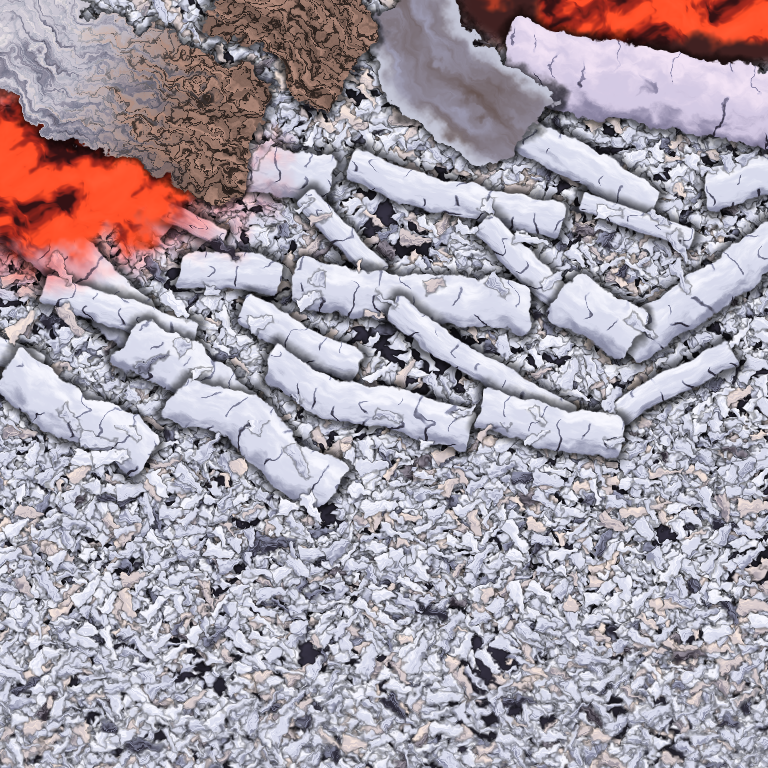
Give the GLSL for this texture, as a WebGL 2 fragment shader.

```glsl
#version 300 es
precision highp float;
// Burnt-out fire bed: pale ash flakes, ash branches, charred logs and embers.
#define FLAKE_LAYERS 8
#define FLAKE_SCALE 21.0
#define BRANCHES 24
#define SOFTNESS 0.0013
#define PALE vec3(0.85, 0.86, 0.93)
#define GREY vec3(0.56, 0.57, 0.67)
#define CHAR vec3(0.17, 0.16, 0.21)
#define WOOD vec3(0.6, 0.47, 0.42)
#define EMBER vec3(0.93, 0.23, 0.08)
uniform vec2 u_resolution;
out vec4 fragColor;

vec2 hash2(vec2 p) {
  vec3 q = fract(p.xyx * vec3(0.1031, 0.103, 0.0973));
  q += dot(q, q.yzx + 33.33);
  return fract((q.xx + q.yz) * q.zy);
}
float noise(vec2 p) {
  vec2 i = floor(p), f = smoothstep(0.0, 1.0, fract(p));
  float low = mix(hash2(i).x, hash2(i + vec2(1, 0)).x, f.x);
  return mix(low, mix(hash2(i + vec2(0, 1)).x, hash2(i + 1.0).x, f.x), f.y);
}
float fbm(vec2 p) {
  float sum = 0.0, amp = 0.53;
  for (int i = 0; i < 4; i++, amp *= 0.5, p = p * 2.07 + 13.7) sum += amp * noise(p);
  return sum;
}
// Gap between the two nearest cell centres
float cellGap(vec2 p) {
  vec2 best = vec2(9);
  for (int k = 0; k < 9; k++) {
    vec2 c = floor(p) + vec2(k % 3 - 1, k / 3 - 1);
    float d = length(c + hash2(c) - p);
    best = d < best.x ? vec2(d, best.x) : vec2(best.x, min(best.y, d));
  }
  return best.y - best.x;
}
// Ash colour from dark hollow (0) to lit surface (1)
vec3 ash(float tone) {
  vec3 c = mix(CHAR, GREY, smoothstep(0.05, 0.5, tone));
  c = mix(c, PALE, smoothstep(0.45, 0.76, tone));
  return mix(c, vec3(0.97, 0.97, 1), smoothstep(0.8, 1.1, tone));
}
// One layer of ragged, randomly turned chips
void flakes(inout vec3 col, vec2 p, float scale, float seed, float density, float soft) {
  vec2 g = p * scale;
  vec2 ragged = 0.26 * vec2(noise(g * 3.3 + seed), noise(g * 3.7 - seed)) - 0.19
    + 0.12 * noise(g * 9.0);
  for (int k = 0; k < 9; k++) {
    vec2 c = floor(g) + vec2(k % 3 - 1, k / 3 - 1);
    vec2 h = hash2(c + seed * 17.0), v = hash2(c + seed * 17.0 + 71.3);
    if (v.x > density * smoothstep(0.1, 0.42, fbm(c / scale * 8.0 + 4.0))) continue;
    float a = (fract(v.y * 7.0) - 0.55) * 2.5;
    vec2 q = (g - c - h) * mat2(cos(a), sin(a), -sin(a), cos(a)) + ragged;
    vec2 size = vec2(mix(0.28, 0.82, v.y), mix(0.08, 0.27, fract(v.y * 19.0)));
    vec2 s = clamp(q / size, -1.0, 1.0);
    float d = max(abs(q.x) - size.x, abs(q.y) - size.y * (1.0 - 0.5 * s.x));
    float tone = 0.48 + 0.32 * h.x + 0.36 * noise(q * vec2(4, 20) + h * 40.0);
    tone += 0.13 * s.y - 0.5 * step(0.93, h.y);
    vec3 tint = mix(vec3(1), vec3(1, 0.93, 0.87), step(0.84, fract(h.y * 13.0)));
    col *= mix(0.6, 1.0, smoothstep(0.0, 0.14, d));
    col = mix(col, ash(tone) * tint, smoothstep(soft * scale, -soft * scale, d));
  }
}
// Rough rod: x along it, y across it (-1 to 1), z distance to its edge
vec3 rod(vec2 p, vec2 a, vec2 b, float r) {
  vec2 dir = normalize(b - a), q = p - a;
  vec2 l = vec2(dot(q, dir), dot(q, vec2(-dir.y, dir.x)));
  l.y += r * 0.9 * (noise(vec2(l.x * 11.0, a.x * 90.0)) - 0.5);
  l += r * 0.5 * (vec2(fbm(p * 45.0), fbm(p * 50.0 + 9.0)) - 0.5);
  float mid = 0.5 * length(b - a);
  vec2 e = abs(l - vec2(mid, 0)) - vec2(mid, r) + 0.3 * r;
  return vec3(l.x, l.y / r, length(max(e, 0.0)) + min(max(e.x, e.y), 0.0) - 0.3 * r);
}
// Surface with a contact shadow around it
void lay(inout vec3 col, vec3 surface, float d, float soft) {
  col *= mix(0.4, 1.0, smoothstep(0.0, 0.016, d));
  col = mix(col, surface, smoothstep(soft, -soft, d));
}
// White bark with broken cross cracks
vec3 bark(vec2 l, float seed) {
  float under = 0.5 - 0.5 * clamp(l.y, -1.0, 1.0);
  float tone = 0.77 - 0.5 * under * under + 0.42 * fbm(l * vec2(45, 4) + seed);
  float x = l.x * 28.0 + 0.9 * noise(l * vec2(30, 1.6) + seed);
  float crack = smoothstep(0.07, 0.01, abs(fract(x) - 0.5));
  crack *= smoothstep(0.42, 0.6, noise(vec2(floor(x) * 3.0, l.y * 2.0 + seed)));
  return ash(tone - 0.5 * crack);
}
// Brown wood split into blocks, dusted with ash up to ashEnd
vec3 charredWood(vec2 l, float ashEnd) {
  float grain = fbm(l * 14.0), gap = cellGap(l * vec2(48, 6) + 1.2 * grain);
  vec3 c = WOOD * (0.55 + 0.8 * grain) * mix(0.32, 1.0, smoothstep(0.02, 0.22, gap));
  float dust = smoothstep(0.1, -0.1, l.x - ashEnd + 0.25 * grain - 0.12);
  return mix(c, ash(1.25 * grain + 0.1 + 0.12 * l.y), 0.8 * dust);
}
void main() {
  vec2 p = gl_FragCoord.xy / u_resolution;
  float soft = max(SOFTNESS, 0.8 / u_resolution.y) + 0.0018 * smoothstep(0.28, 0.0, p.y);
  vec3 l, col = CHAR * (0.4 + 1.1 * fbm(p * 30.0));
  for (int i = 0; i < FLAKE_LAYERS; i++)
    flakes(col, p, FLAKE_SCALE + 2.3 * float(i), float(i) + 1.0, 0.95, soft);
  // Branches, far to near
  for (float i = 0.0; i < float(BRANCHES); i++) {
    vec2 h = hash2(vec2(i, 5)), v = hash2(vec2(i, 29));
    vec2 mid = vec2(fract(i * 0.618 + 0.12), mix(0.81, 0.41, i / float(BRANCHES)));
    float tilt = mix(-0.83, 0.0, smoothstep(0.72, 0.92, mid.x)) + h.x * 0.7;
    vec2 reach = vec2(cos(tilt), sin(tilt)) * mix(0.05, 0.16, v.x);
    l = rod(p, mid - reach, mid + reach, mix(0.012, 0.036, h.y));
    lay(col, bark(l.xy, i * 7.3), l.z, soft);
  }
  flakes(col, p, 34.0, 23.0, mix(0.6, 0.12, smoothstep(0.3, 0.5, p.y)), soft);
  // Ember hollows and their red light
  float heat = fbm(p * vec2(24, 34) + 2.0 * fbm(p * 15.0)), edge = 0.8 * fbm(p * 22.0) - 0.4;
  float left = length((p - vec2(0.04, 0.77)) / vec2(0.25, 0.11)) + edge;
  float right = length((p - vec2(0.88, 1)) / vec2(0.22, 0.065));
  vec3 glow = mix(vec3(0.2, 0.07, 0.08), vec3(0.64, 0.16, 0.12), smoothstep(0.28, 0.44, heat));
  glow = mix(glow, EMBER + 0.15 * heat, smoothstep(0.42, 0.56, heat));
  col *= mix(vec3(1), vec3(1.05, 0.5, 0.47), 0.75 * smoothstep(1.5, 0.85, left));
  col = mix(col, vec3(0.25, 0.13, 0.13), smoothstep(1.6, 1.2, right));
  col = mix(col, glow, smoothstep(1.05, 0.75, min(left, right + edge)));
  // Large logs
  l = rod(p, vec2(0.66, 0.92), vec2(1.08, 0.85), 0.05);
  lay(col, bark(l.xy, 41.0) * vec3(0.98, 0.92, 0.96), l.z, soft);
  l = rod(p, vec2(0.51, 0.99), vec2(0.69, 0.83), 0.068);
  vec3 scorched = mix(WOOD * 0.6, GREY * 1.2, fbm(l.xy * vec2(12, 3)));
  lay(col, mix(scorched, PALE * 0.9, smoothstep(0.6, 0.95, abs(l.y))), l.z, soft);
  l = rod(p, vec2(0.3, 1.03), vec2(0.47, 0.93), 0.075);
  lay(col, charredWood(l.xy, -0.1), l.z, soft);
  l = rod(p, vec2(-0.08, 0.97), vec2(0.34, 0.83), 0.085);
  lay(col, charredWood(l.xy, 0.27), l.z, soft);
  fragColor = vec4(col, 1);
}
```
